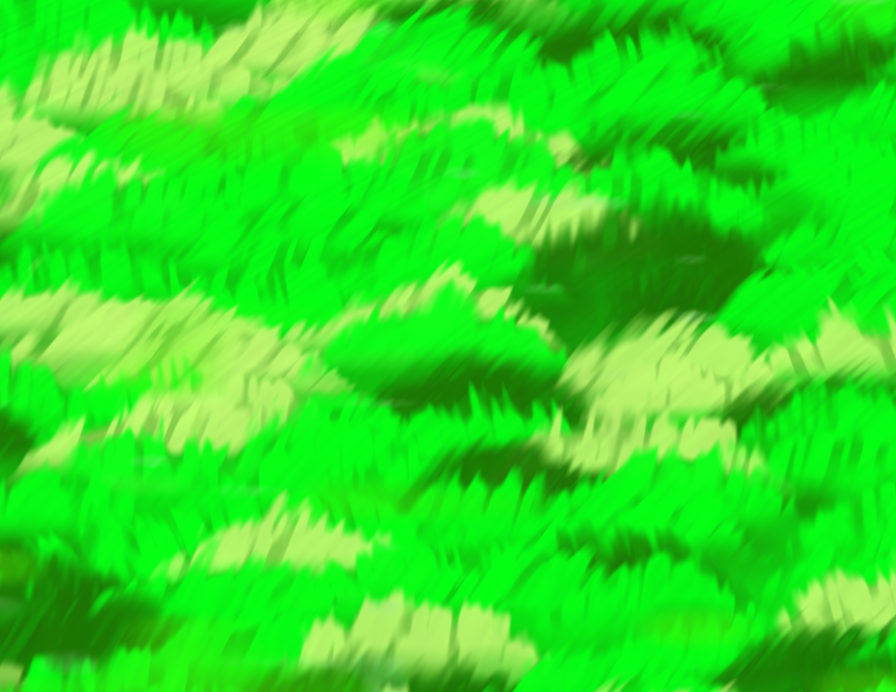
Reproduce this texture procedurally as a Shadertoy shader.

```glsl
// Painted meadow: overlapping feathery grass clumps in bright, pale and dark green.

const vec3 BRIGHT = vec3(0.02, 1.00, 0.08);
const vec3 PALE   = vec3(0.74, 0.96, 0.43);
const vec3 DARK   = vec3(0.11, 0.45, 0.01);
const vec3 LIME   = vec3(0.32, 0.94, 0.04);
const vec3 MIST   = vec3(0.62, 0.88, 0.62);

const int   ROWS         = 21;
const float ROW_STEP     = 0.06;
const float ROW_TOP      = 1.10;
const float CELL_WIDTH   = 0.28;
const vec2  CLUMP_RADIUS = vec2(0.155, 0.058);
const float PALE_SHARE   = 0.27;
const float DARK_SHARE   = 0.25;
const float BLADE_FREQ   = 105.0;
const float BLADE_REACH  = 0.95;

float hash(vec2 p) {
    return fract(sin(dot(p, vec2(127.1, 311.7))) * 43758.5453);
}

float noise(vec2 p) {
    vec2 i = floor(p), f = fract(p);
    f = f * f * (3.0 - 2.0 * f);
    return mix(mix(hash(i), hash(i + vec2(1, 0)), f.x),
               mix(hash(i + vec2(0, 1)), hash(i + vec2(1, 1)), f.x), f.y);
}

// Fine, tall streaks that lean and bend like blades of grass.
float blades(vec2 p, float lean, float seed) {
    float x = p.x - lean * p.y - 3.0 * lean * p.y * abs(p.y);
    float fine = noise(vec2(x * BLADE_FREQ, p.y * 22.0) + seed);
    float broad = noise(vec2(x * BLADE_FREQ * 0.42, p.y * 13.0) + seed + 31.0);
    return mix(fine, broad, 0.45);
}

// Paints one clump over the colour behind it.
vec3 paintClump(vec3 behind, vec2 p, vec2 cell) {
    float kind = hash(cell + 3.7);
    float size = mix(0.75, 1.2, hash(cell + 9.1));
    vec2 jitter = vec2(hash(cell + 17.3), hash(cell + 29.9)) - 0.5;
    vec2 center = vec2((cell.x + 0.5 + 0.7 * jitter.x) * CELL_WIDTH,
                       ROW_TOP - (cell.y - 0.8 * jitter.y) * ROW_STEP);
    vec2 local = p - center;
    vec2 q = local / (CLUMP_RADIUS * vec2(size, mix(1.0, size, 0.6)));
    if (abs(q.x) > 1.6 || q.y > 2.2 || q.y < -1.8) return behind;

    float isPale = step(kind, PALE_SHARE);
    float isDark = step(1.0 - DARK_SHARE, kind);
    float seed = 50.0 * hash(cell + 41.0);
    float lean = mix(-0.35, 0.9, hash(cell + 53.0));
    float strand = blades(local, lean, seed);

    // Domed outline with a feathered top and a soft foot.
    float lump = noise(p * vec2(13.0, 20.0) + seed) - 0.5;
    float edge = 1.0 - q.x * q.x - q.y + 0.7 * lump + BLADE_REACH * (strand - 0.5);
    float softness = mix(0.55, 1.0, isDark);
    float mask = smoothstep(0.0, softness, edge);
    mask *= smoothstep(-1.6, -0.35, q.y + 0.5 * lump);

    // Strands show most near the tips and in the pale clumps.
    vec3 color = mix(mix(BRIGHT, PALE, isPale), DARK, isDark);
    float tips = 1.0 - smoothstep(0.3, 1.5, edge);
    float shade = smoothstep(0.5, 0.2, strand) * mix(0.10 + 0.28 * tips, 0.34, isPale);
    color = mix(color, DARK, shade * (1.0 - isDark));
    color = mix(color, BRIGHT, isDark * 0.22 * smoothstep(0.55, 0.9, strand));
    return mix(behind, color, mask * 0.94);
}

void mainImage(out vec4 fragColor, in vec2 fragCoord) {
    vec2 p = fragCoord / iResolution.y;
    float column = floor(p.x / CELL_WIDTH);
    vec3 color = mix(DARK, BRIGHT, noise(p * vec2(5.0, 14.0)));

    // Clumps from the far rows to the near ones.
    for (int row = 0; row < ROWS; row++) {
        for (int side = -1; side <= 1; side++) {
            color = paintClump(color, p, vec2(column + float(side), float(row)));
        }
    }

    // Thin washes of lime and mist.
    float wash = noise(p * vec2(4.0, 11.0) + 71.0);
    float haze = noise(p * vec2(9.0, 24.0) + 113.0);
    float strand = blades(p, 0.3, 7.0);
    color = mix(color, LIME, 0.4 * smoothstep(0.68, 0.95, wash));
    color = mix(color, MIST, 0.5 * smoothstep(0.84, 1.0, haze) * strand);

    // Faint brush grain over everything.
    color *= 1.0 + 0.08 * (strand - 0.5);
    fragColor = vec4(clamp(color, 0.0, 1.0), 1.0);
}
```
